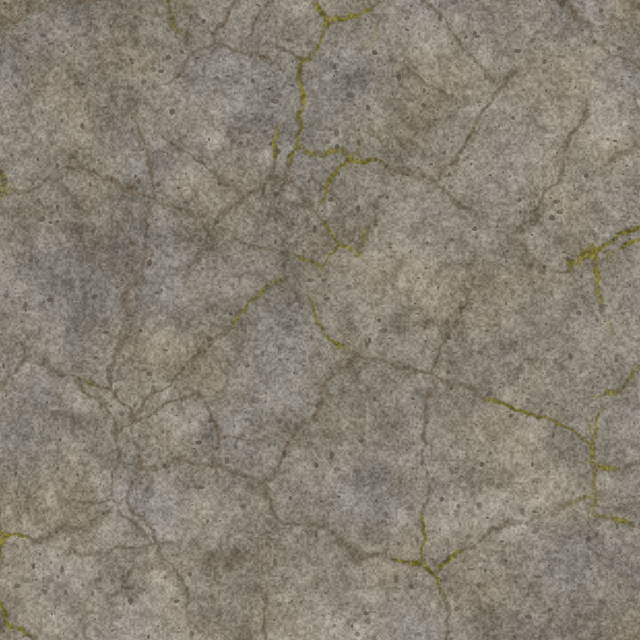
Reproduce this texture procedurally as a Shadertoy shader.

```glsl
// Weathered concrete slab with wandering cracks, patchy moss, pits and fine grit
#define PLATE_SCALE 4.4
#define BRANCH_SCALE 6.8
#define CRACK_HALF_WIDTH 0.0036
#define STAIN_REACH 0.014
#define MOSS_LEVEL 0.60
#define GRAIN_CONTRAST 1.0
#define MOTTLE_CONTRAST 1.0
#define CONCRETE vec3(0.538, 0.511, 0.464)
#define CRACK_BROWN vec3(0.425, 0.386, 0.325)
#define MOSS_GREEN vec3(0.455, 0.425, 0.185)
#define PIT_DARK vec3(0.315, 0.285, 0.255)
#define CRUMB_LIGHT vec3(0.655, 0.625, 0.560)

vec3 hash3(vec2 p) {
    vec3 q = fract(p.xyx * vec3(0.1031, 0.1030, 0.0973));
    q += dot(q, q.yxz + 33.33);
    return fract((q.xxy + q.yzz) * q.zyx);
}

float noise(vec2 p) {
    vec2 i = floor(p), f = fract(p);
    f = f * f * (3.0 - 2.0 * f);
    return mix(mix(hash3(i).x, hash3(i + vec2(1, 0)).x, f.x),
               mix(hash3(i + vec2(0, 1)).x, hash3(i + vec2(1, 1)).x, f.x), f.y);
}

float fbm(vec2 p) {
    float sum = 0.0, amp = 0.516;
    for (int i = 0; i < 5; i++) {
        sum += amp * noise(p);
        p = mat2(1.6, 1.2, -1.2, 1.6) * p + 17.3;
        amp *= 0.5;
    }
    return sum;
}

// Voronoi plates: x = distance to the nearest border, y = random tone of the plate
vec2 plates(vec2 p) {
    vec2 cell = floor(p), nearest = vec2(0), nearestCell = vec2(0);
    float best = 1e3, border = 1e3;
    for (int j = -1; j <= 1; j++)
    for (int i = -1; i <= 1; i++) {
        vec2 id = cell + vec2(i, j);
        vec2 r = id + hash3(id).xy - p;
        if (dot(r, r) < best) { best = dot(r, r); nearest = r; nearestCell = id; }
    }
    for (int j = -2; j <= 2; j++)
    for (int i = -2; i <= 2; i++) {
        vec2 id = nearestCell + vec2(i, j);
        vec2 r = id + hash3(id).xy - p;
        vec2 gap = r - nearest;
        if (dot(gap, gap) > 1e-4)
            border = min(border, dot(0.5 * (nearest + r), normalize(gap)));
    }
    return vec2(border, hash3(nearestCell + 71.0).z);
}

// Scattered irregular dots; density is the chance of one per cell
float specks(vec2 uv, float scale, float density) {
    vec2 p = uv * scale, cell = floor(p);
    float soft = 0.7 * scale / iResolution.y, mask = 0.0;
    for (int j = -1; j <= 1; j++)
    for (int i = -1; i <= 1; i++) {
        vec2 id = cell + vec2(i, j);
        vec3 place = hash3(id + scale), form = hash3(id + scale + 37.0);
        vec2 d = (p - id - place.xy) * mix(vec2(0.75, 1.35), vec2(1.35, 0.75), form.y);
        float radius = mix(0.08, 0.25, form.x * form.x);
        float dot1 = 1.0 - smoothstep(radius - soft, radius + soft, length(d));
        mask = max(mask, dot1 * step(place.z, density) * mix(0.5, 1.0, form.z));
    }
    return mask;
}

void mainImage(out vec4 fragColor, in vec2 fragCoord) {
    vec2 uv = fragCoord / iResolution.y;
    float px = 1.0 / iResolution.y;

    // Bend the plate borders into wandering cracks
    vec2 bend = vec2(fbm(uv * 7.0 + 3.0), fbm(uv * 7.0 + 41.0)) - 0.5;
    vec2 fray = vec2(noise(uv * 95.0), noise(uv * 95.0 + 53.0)) - 0.5;
    vec2 warped = uv + 0.11 * bend + 0.005 * fray;
    vec2 plate = plates(warped * PLATE_SCALE + 5.0);
    float mainDist = plate.x / PLATE_SCALE;
    float branchDist = plates(warped * BRANCH_SCALE + 23.0).x / BRANCH_SCALE;
    float mainShow = smoothstep(0.24, 0.48, noise(uv * 8.0 + 9.0));
    float branchShow = smoothstep(0.52, 0.70, noise(uv * 6.0 + 31.0));

    // Broad mottling, plate tone and fine grain
    float broad = fbm(uv * 5.0 + 11.0) - 0.5;
    float blotch = fbm(uv * 24.0 + 61.0) - 0.5;
    float tone = MOTTLE_CONTRAST * (0.16 * broad + 0.20 * blotch);
    tone += 0.045 * (plate.y - 0.5) * smoothstep(0.0, 0.025, mainDist);
    float grain = 0.13 * (noise(uv * 310.0) - 0.5) + 0.10 * (noise(uv * 160.0 + 7.0) - 0.5);
    grain += 0.06 * (noise(uv * 75.0 + 19.0) - 0.5);
    vec3 color = CONCRETE + tone + GRAIN_CONTRAST * grain;
    color += vec3(0.012, 0.0, -0.016) * 4.0 * (fbm(uv * 9.0 + 83.0) - 0.5);

    // Dusty stain and pale crumbs beside the cracks
    float stain = max(exp(-mainDist / STAIN_REACH) * mainShow,
                      exp(-branchDist / STAIN_REACH) * branchShow);
    float patchy = smoothstep(0.30, 0.65, fbm(uv * 38.0 + 29.0));
    color = mix(color, CRACK_BROWN + 0.04 + grain, 0.55 * stain * patchy);
    float crumbs = specks(uv + 0.002 * fray, 115.0, 0.12 + 0.4 * stain);
    color = mix(color, CRUMB_LIGHT, crumbs * (0.28 + 0.40 * stain));

    // Crack cores, uneven in width
    float width = CRACK_HALF_WIDTH * mix(0.45, 1.45, noise(uv * 34.0 + 13.0));
    float soft = 0.0012 + px;
    float core = max((1.0 - smoothstep(width - soft, width + soft, mainDist)) * mainShow,
                     (1.0 - smoothstep(width - soft, width + soft, branchDist)) * branchShow);
    color = mix(color, CRACK_BROWN + 0.9 * grain, 0.68 * core);

    // Moss grows in clumps along some crack stretches
    float stretch = smoothstep(MOSS_LEVEL, MOSS_LEVEL + 0.10, noise(uv * 7.5 + 97.0));
    float clumps = smoothstep(0.25, 0.50, noise(uv * 85.0 + 67.0));
    vec3 moss = MOSS_GREEN + vec3(1.0, 1.0, 0.5) * (1.3 * grain);
    color = mix(color, moss, 0.9 * core * stretch * mix(0.35, 1.0, clumps));

    // Dark pits of two sizes
    vec2 ragged = uv + 0.003 * fray;
    float pits = max(specks(ragged, 52.0, 0.26), 0.75 * specks(ragged, 120.0, 0.22));
    color = mix(color, PIT_DARK, 0.72 * pits);

    fragColor = vec4(clamp(color, 0.0, 1.0), 1.0);
}
```
